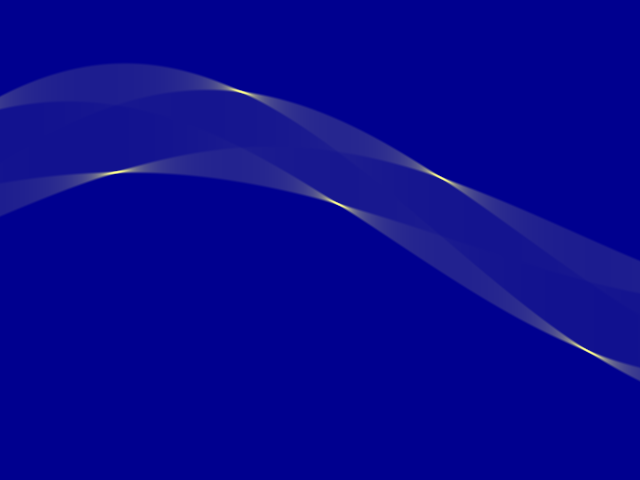
Reproduce this background procedurally as a WebGL 1 fragment shader.

```glsl
precision highp float;
// A twisted translucent ribbon of light sweeping across deep blue.
// It is a five-sided tube seen from the side: each flat face spreads the same
// light over its visible height, so faces seen edge-on flare into bright knots.

uniform vec2 u_resolution;

const float SIDES = 5.0;
const float STEP = 6.2831853 / SIDES;

// Height of the tube's axis
float axisHeight(float x) {
  return 0.5035 + 0.243 * cos(3.15 * (x - 0.241));
}

// Height of one tube corner above the axis, on an elliptical twist
float cornerHeight(float x, float index) {
  float t = x - 0.5104;
  float twist = 3.15 * t - 0.2166 * t * t;
  float corner = 1.1816 + STEP * index;
  return 0.0972 * cos(twist) * cos(corner) - 0.133 * sin(twist) * sin(corner);
}

// Light of a face between two heights, with soft edges
float faceLight(float y, float a, float b) {
  float soft = max(0.0038, 0.8 / u_resolution.y);
  float middle = 0.5 * (a + b);
  float halfSpan = max(0.5 * abs(a - b), 0.0002);
  float cover = smoothstep(-soft, soft, y - middle + halfSpan)
              - smoothstep(-soft, soft, y - middle - halfSpan);
  return 0.005 * cover / (2.0 * halfSpan);
}

void main() {
  vec2 uv = gl_FragCoord.xy / u_resolution;
  float y = uv.y - axisHeight(uv.x);

  // Sum the light of all faces
  float light = 0.0;
  float previous = cornerHeight(uv.x, 0.0);
  for (float i = 1.0; i <= SIDES; i++) {
    float next = cornerHeight(uv.x, i);
    light += faceLight(y, previous, next);
    previous = next;
  }

  // Yellow light over blue
  gl_FragColor = vec4(vec2(min(light, 1.0)), 0.56, 1.0);
}
```
